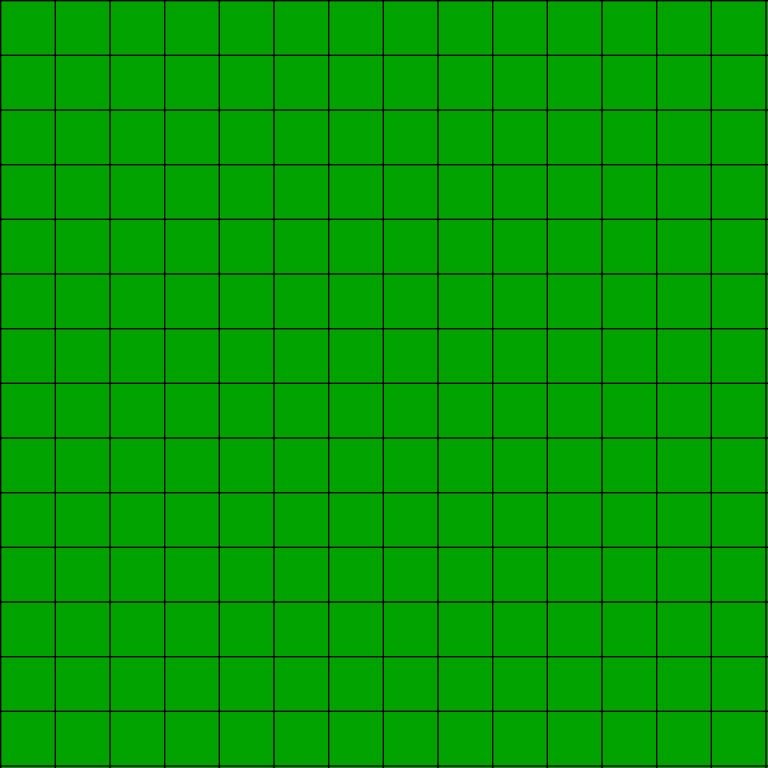
This pattern is drawn by a three.js fragment shader. Its source:

```glsl
// Green sheet ruled by thin black lines into a grid of 14 by 14 squares.
varying vec2 vUv;

// Share of a pixel covered by a line, on each axis, by an exact box filter.
vec2 lineCoverage(vec2 dist, float halfWidth, vec2 pixel) {
  vec2 outer = min(dist + 0.5 * pixel, vec2(halfWidth));
  vec2 inner = max(dist - 0.5 * pixel, vec2(-halfWidth));
  return clamp((outer - inner) / pixel, 0.0, 1.0);
}

void main() {
  float unit = 1.0 / 1152.0;     // half a line width
  float pitch = 82.0 * unit;     // spacing between line centres
  vec2 pixel = max(fwidth(vUv), vec2(1e-5));

  // The grid starts at the upper left, with its first lines flush to the edge.
  vec2 fromCorner = vec2(vUv.x, 1.0 - vUv.y) - unit;
  vec2 dist = abs(fract(fromCorner / pitch + 0.5) - 0.5) * pitch;

  // Black lines over flat green.
  vec2 bare = 1.0 - lineCoverage(dist, unit, pixel);
  vec3 green = vec3(0.0, 0.64, 0.0);
  gl_FragColor = vec4(green * bare.x * bare.y, 1.0);
}
```
